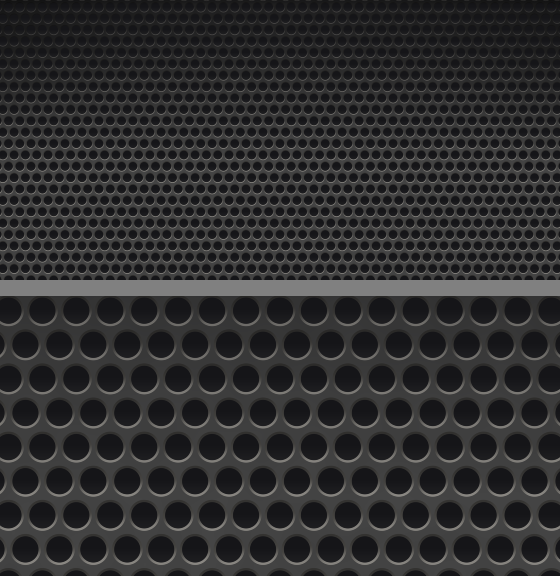
Top: the whole. Bottom: its middle third, enlarged.
Write a Shadertoy shader that draws this texture.

```glsl
const vec2 REPEATS = vec2(49.5, 24.63);   // holes across, rows down
const float FIRST_ROW = 0.641;            // first row centre below the top edge, in rows
const float HOLE_RADIUS = 0.385;
const float RIM_RADIUS = 0.455;

const vec3 HOLE_DARK = vec3(0.082, 0.082, 0.094);
const vec3 HOLE_LIGHT = vec3(0.115, 0.115, 0.125);
const vec3 PLATE_TOP = vec3(0.125, 0.125, 0.128);
const vec3 PLATE_BOTTOM = vec3(0.262, 0.262, 0.262);
const vec3 RIM_TINT = vec3(1.02, 1.0, 0.96);

vec2 hashGradient(vec2 p) {
    float angle = 6.2832 * fract(sin(dot(p, vec2(127.1, 311.7))) * 43758.5);
    return vec2(cos(angle), sin(angle));
}

float gradientNoise(vec2 p) {
    vec2 i = floor(p);
    vec2 f = p - i;
    vec2 u = f * f * f * (f * (f * 6.0 - 15.0) + 10.0);
    vec2 e = vec2(0.0, 1.0);
    float low = mix(dot(hashGradient(i), f),
                    dot(hashGradient(i + e.yx), f - e.yx), u.x);
    float high = mix(dot(hashGradient(i + e.xy), f - e.xy),
                     dot(hashGradient(i + e.yy), f - e.yy), u.x);
    return mix(low, high, u.y);
}

// Position relative to the nearest hole, with every second row shifted
vec2 staggeredCell(vec2 grid) {
    float row = floor(grid.y + 0.5);
    float shift = 0.5 * mod(row, 2.0);
    return vec2(fract(grid.x - shift + 0.5) - 0.5, row - grid.y);
}

float disc(float dist, float radius, float blur) {
    return 1.0 - smoothstep(radius - blur, radius + blur, dist);
}

// Sheet brightness: dim at the top, most of all in the upper corners
vec3 plateColor(vec2 uv, float grain) {
    float side = abs(uv.x - 0.5) * 2.0;
    float light = smoothstep(0.0, 0.62, 1.0 - uv.y);
    float corner = side * side * smoothstep(0.35, 1.0, uv.y);
    vec3 color = mix(PLATE_TOP, PLATE_BOTTOM, light);
    return color * (1.0 - 0.28 * corner) * (1.0 + 0.06 * grain);
}

// Bevel lit on its lower side and shaded on its upper side
vec3 rimColor(vec3 plate, vec2 cell) {
    float facing = dot(normalize(cell + 1e-5), normalize(vec2(0.2, -1.0)));
    float lit = smoothstep(-0.1, 1.0, facing);
    float shade = smoothstep(0.0, 1.0, -facing);
    return plate * RIM_TINT * (1.0 + 0.85 * lit - 0.25 * shade) + 0.035 * lit;
}

vec3 holeColor(vec2 cell) {
    return mix(HOLE_DARK, HOLE_LIGHT, smoothstep(0.1, -0.4, cell.y));
}

void mainImage(out vec4 fragColor, in vec2 fragCoord) {
    vec2 uv = fragCoord / iResolution.xy;
    vec2 grid = vec2(uv.x - 0.5, 1.0 - uv.y) * REPEATS - vec2(0.0, FIRST_ROW);
    vec2 cell = staggeredCell(grid);
    float dist = length(cell);
    float blur = 0.6 * REPEATS.y / iResolution.y;

    // Sheet, then bevel, then opening
    vec3 color = plateColor(uv, gradientNoise(grid * 0.7));
    color = mix(color, rimColor(color, cell), disc(dist, RIM_RADIUS, blur));
    color = mix(color, holeColor(cell), disc(dist, HOLE_RADIUS, blur));

    // Soft shadow along the top edge
    color *= mix(0.75, 1.0, smoothstep(0.0, 0.02, 1.0 - uv.y));
    fragColor = vec4(color, 1.0);
}
```
